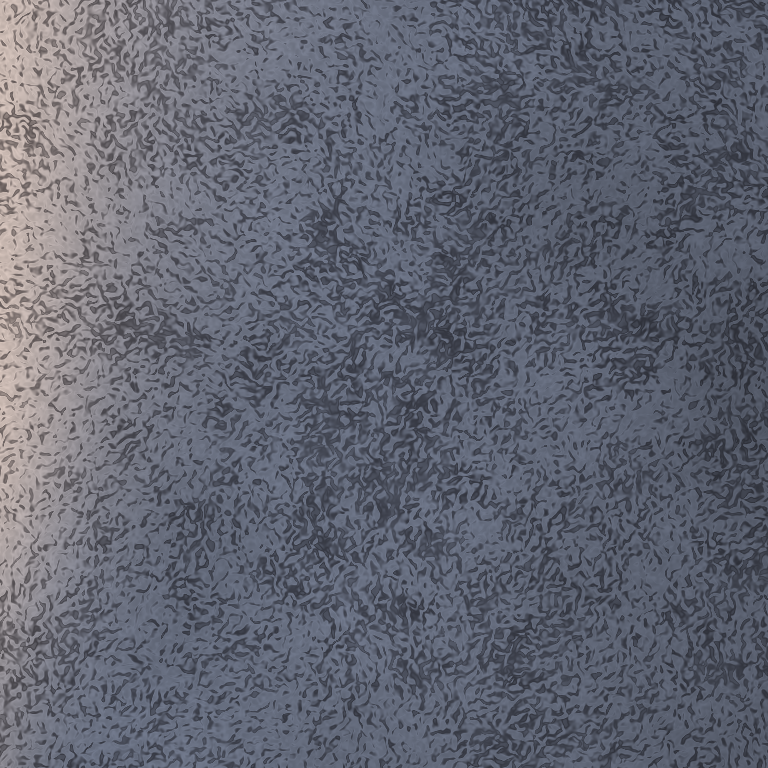
Reproduce this texture procedurally as a Shadertoy shader.

```glsl
// Brushed blue-grey plaster covered in short dark worm-like scratches.
// Oriented wave kernels are summed in a jittered grid and thresholded by a
// patchy density map; a warm light then falls in from the upper left side.

vec3 hash3(vec2 p) {
    vec3 q = fract(vec3(p.xyx) * vec3(0.1031, 0.1030, 0.0973));
    q += dot(q, q.yxz + 33.33);
    return fract((q.xxy + q.yzz) * q.zyx);
}

float valueNoise(vec2 p) {
    vec2 cell = floor(p), f = fract(p);
    f = f * f * (3.0 - 2.0 * f);
    float low = mix(hash3(cell).x, hash3(cell + vec2(1, 0)).x, f.x);
    float high = mix(hash3(cell + vec2(0, 1)).x, hash3(cell + vec2(1, 1)).x, f.x);
    return mix(low, high, f.y);
}

float fbm(vec2 p) {
    float sum = 0.0, amplitude = 0.5;
    for (int i = 0; i < 4; i++) {
        sum += amplitude * valueNoise(p);
        p = mat2(0.8, 0.6, -0.6, 0.8) * p * 2.03 + 17.3;
        amplitude *= 0.5;
    }
    return sum / 0.9375;
}

// Sum of randomly phased waves, each stretched along its stroke direction
float scratchField(vec2 p, float angle) {
    vec2 cell = floor(p);
    float sum = 0.0;
    for (int j = -1; j <= 1; j++)
    for (int i = -1; i <= 1; i++)
    for (int k = 0; k < 2; k++) {
        vec2 id = cell + vec2(i, j);
        vec3 rnd = hash3(id + 71.7 * float(k) + 5.0);
        vec3 shape = hash3(id + 131.0 + 37.0 * float(k));
        float turn = angle + 2.3 * (shape.y - 0.5);
        vec2 along = vec2(cos(turn), sin(turn));
        vec2 d = p - id - rnd.xy;
        float u = dot(d, along);
        float v = dot(d, vec2(-along.y, along.x));
        float envelope = exp(-4.0 * u * u - 7.5 * v * v);
        sum += envelope * cos(6.2832 * (mix(0.8, 1.5, shape.x) * v + rnd.z));
    }
    return sum / 0.54;
}

void mainImage(out vec4 fragColor, in vec2 fragCoord) {
    vec2 uv = fragCoord / iResolution.xy;

    // Stroke direction: steep at the bottom, level midway, falling at the top
    float angle = mix(1.25, -0.7, smoothstep(0.2, 0.95, uv.y - 0.25 * uv.x + 0.08));
    angle += 2.4 * (valueNoise(uv * 6.0 + 3.0) - 0.5);

    // Slightly ragged scratches
    vec2 ragged = vec2(valueNoise(uv * 130.0), valueNoise(uv * 130.0 + 50.0)) - 0.5;
    float field = scratchField(uv * 76.0 + 0.45 * ragged, angle);
    field += 1.1 * (valueNoise(uv * 190.0 + 9.0) - 0.5);

    // Coverage in broad patches and small clumps, with two worn clearings
    float density = 2.0 * (fbm(uv * 7.0 + 21.0) - 0.5) + 2.6 * (fbm(uv * 24.0 + 40.0) - 0.5);
    float clearing = exp(-30.0 * dot(uv - vec2(0.47, 0.86), uv - vec2(0.47, 0.86)))
                   + exp(-30.0 * dot(uv - vec2(0.18, 0.18), uv - vec2(0.18, 0.18)));
    float centre = exp(-12.0 * dot(uv - vec2(0.55, 0.42), uv - vec2(0.55, 0.42)));
    float level = 0.5 - density + 0.4 * clearing - 0.2 * centre - 0.15 * uv.x;
    float scratch = smoothstep(level - 0.75, level + 0.95, field);
    float rim = smoothstep(level - 1.6, level - 0.9, field) * (1.0 - scratch);

    // Wide scratches are paler inside, and some are fainter than others
    float strength = 1.0 - 0.38 * smoothstep(level + 0.9, level + 2.2, field);
    strength *= mix(0.7, 1.1, valueNoise(uv * 45.0 + 80.0));

    // Blue-grey wall, dimmer to the right, with soft cloudy tone
    float tone = 1.05 - 0.15 * smoothstep(0.4, 1.0, uv.x);
    tone += 0.2 * (fbm(uv * 4.0 + 60.0) - 0.5);
    vec3 wall = vec3(0.38, 0.407, 0.472) * tone;

    // Warm side light, widest at the top
    float reach = mix(0.05, 0.21, pow(uv.y, 0.9));
    float glow = exp(-pow(uv.x / reach, 1.4)) * mix(0.35, 1.0, smoothstep(0.0, 0.5, uv.y));
    wall = mix(wall, vec3(0.78, 0.715, 0.685), glow);

    // Scratches, raised rims and fine grain
    vec3 color = wall * (1.0 + 0.05 * rim);
    color *= mix(vec3(1), vec3(0.55, 0.54, 0.55), scratch * strength);
    color *= 1.0 + 0.1 * (valueNoise(uv * 230.0) - 0.5);

    fragColor = vec4(clamp(color, 0.0, 1.0), 1.0);
}
```
